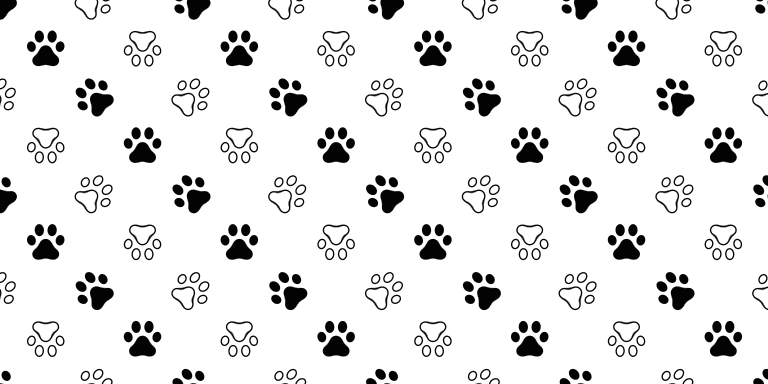
Write a Shadertoy shader that draws this pattern.

```glsl
const float UNITS_HIGH = 576.0;            // paw units over the canvas height
const float PITCH = 145.2;                 // spacing of paws within one lattice
const vec2 ORIGIN = vec2(0.8, -2.6);       // a solid tilted paw, from the canvas centre
const float STROKE = 2.0;                  // width of the outlined paws
const vec3 PAPER = vec3(1.0);
const vec3 INK = vec3(0.01);
const float PI = 3.14159;

const vec2 OUTER_TOE = vec2(21.5, 2.8);
const vec2 OUTER_RADII = vec2(6.5, 7.9);
const float OUTER_TILT = -0.25;
const vec2 INNER_TOE = vec2(9.6, 18.0);
const vec2 INNER_RADII = vec2(6.9, 9.0);
const float INNER_TILT = -0.06;
const float PAD_BLEND = 10.0;

// Coordinates in the frame of a shape turned counterclockwise by angle
vec2 turned(vec2 p, float angle) {
    float c = cos(angle), s = sin(angle);
    return vec2(c * p.x + s * p.y, c * p.y - s * p.x);
}

float ellipse(vec2 p, vec2 radii) {
    float k = length(p / radii);
    float slope = length(p / (radii * radii));
    return k * (k - 1.0) / max(slope, 1e-4);
}

float smoothMin(float a, float b, float blend) {
    float h = max(blend - abs(a - b), 0.0) / blend;
    return min(a, b) - h * h * blend * 0.25;
}

// Heel pad: a rounded tip, a middle and two mirrored lobes
float pad(vec2 p) {
    float tip = length(p - vec2(0.0, -4.5)) - 9.3;
    float middle = length(p - vec2(0.0, -14.0)) - 9.0;
    vec2 mirrored = vec2(sqrt(p.x * p.x + 4.0), p.y);
    float lobes = length(mirrored - vec2(12.0, -18.0)) - 8.2;
    return smoothMin(smoothMin(tip, lobes, PAD_BLEND), middle, PAD_BLEND);
}

float paw(vec2 p) {
    vec2 side = vec2(abs(p.x), p.y);
    float outer = ellipse(turned(side - OUTER_TOE, OUTER_TILT), OUTER_RADII);
    float inner = ellipse(turned(side - INNER_TOE, INNER_TILT), INNER_RADII);
    return min(pad(p), min(outer, inner));
}

float coverage(float d, float pixel) {
    return clamp(0.5 - d / pixel, 0.0, 1.0);
}

// Checkerboard of solid and outlined paws, each kind with its own turn
float pawLattice(vec2 p, float solidTurn, float outlineTurn, float pixel) {
    vec2 cell = floor(p / PITCH + 0.5);
    bool outlined = mod(cell.x + cell.y, 2.0) > 0.5;
    float d = paw(turned(p - cell * PITCH, outlined ? outlineTurn : solidTurn));
    float ink = coverage(d, pixel);
    return outlined ? ink - coverage(d + STROKE, pixel) : ink;
}

void mainImage(out vec4 fragColor, in vec2 fragCoord) {
    float pixel = UNITS_HIGH / iResolution.y;
    vec2 p = (fragCoord - 0.5 * iResolution.xy) * pixel - ORIGIN;

    // Two interleaved lattices: tilted paws and upright ones
    float tilted = pawLattice(p, 0.25 * PI, -0.25 * PI, pixel);
    float upright = pawLattice(p - PITCH * vec2(-0.5, 0.5), 0.0, PI, pixel);

    fragColor = vec4(mix(PAPER, INK, max(tilted, upright)), 1.0);
}
```
